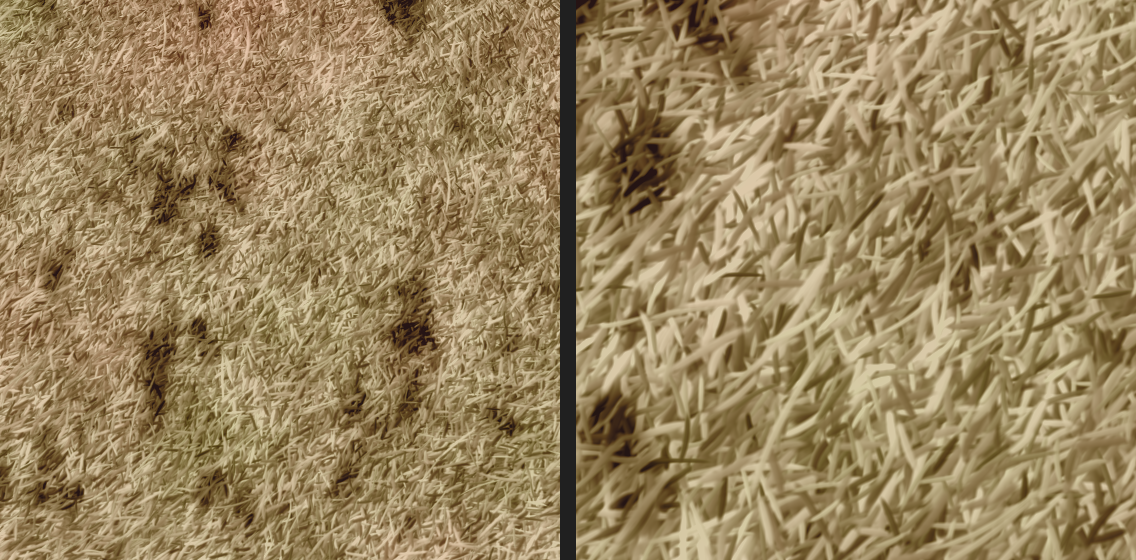
Left: the whole. Right: its middle third, enlarged.
Write a WebGL 2 fragment shader that draws this texture.

```glsl
#version 300 es
precision highp float;
// Dry, trampled grass: many layers of short curved blades are scattered on
// jittered grids along a slowly turning lean, over a darker noisy thatch.
// Each blade carries a tone (looked up in a straw ramp) and a warm/green hue.

uniform vec2 u_resolution;
out vec4 fragColor;

const int SHORT_LAYERS = 13;
const int LONG_LAYERS = 2;

const vec3 STRAW[6] = vec3[6](
  vec3(0.22, 0.14, 0.09), vec3(0.35, 0.24, 0.11), vec3(0.44, 0.35, 0.18),
  vec3(0.54, 0.45, 0.29), vec3(0.64, 0.56, 0.41), vec3(0.75, 0.68, 0.54));

vec3 hash3(vec2 p) {
  vec3 q = fract(p.xyx * vec3(0.1031, 0.1030, 0.0973));
  q += dot(q, q.yxz + 33.33);
  return fract((q.xxy + q.yzz) * q.zyx);
}

float valueNoise(vec2 p) {
  vec2 i = floor(p), f = fract(p);
  f = f * f * (3.0 - 2.0 * f);
  float low = mix(hash3(i).x, hash3(i + vec2(1, 0)).x, f.x);
  float high = mix(hash3(i + vec2(0, 1)).x, hash3(i + vec2(1, 1)).x, f.x);
  return mix(low, high, f.y);
}

float fbm(vec2 p) {
  float sum = 0.0, amp = 0.571;
  for (int i = 0; i < 3; i++) {
    sum += amp * valueNoise(p);
    p = mat2(1.6, 1.2, -1.2, 1.6) * p + 17.3;
    amp *= 0.5;
  }
  return sum;
}

// Tone 0..5 to colour, running slightly past both ends of the ramp
vec3 strawColour(float tone) {
  tone = clamp(tone, -0.6, 5.9);
  int i = int(clamp(floor(tone), 0.0, 4.0));
  return mix(STRAW[i], STRAW[i + 1], tone - float(i));
}

// Coverage of a tapered, bent blade; side runs -1..1 across its width
float blade(vec2 p, float angle, float halfLen, float halfWidth, float bend,
            float pixel, out float side) {
  vec2 dir = vec2(cos(angle), sin(angle));
  float along = dot(p, dir) / halfLen;
  float across = dot(p, vec2(-dir.y, dir.x)) + bend * halfLen * (along * along - 0.4);
  float width = halfWidth * sqrt(max(1.0 - along * along, 0.0));
  side = clamp(across / halfWidth, -1.0, 1.0);
  float soft = 0.5 * halfWidth + 0.5 * pixel;
  float edge = 1.0 - smoothstep(width - soft, width + soft, abs(across));
  return edge * (1.0 - smoothstep(0.6, 1.0, abs(along)));
}

// Lays one grid of blades over surface = (tone, hue)
vec2 addBlades(vec2 surface, vec2 uv, float cell, float seed, float lean,
               float spread, float halfWidth, float density, vec2 toneRange, float pixel) {
  vec2 grid = uv / cell + hash3(vec2(seed, 7.0)).xy * 9.0;
  vec2 base = floor(grid);
  for (int y = -1; y <= 1; y++) {
    for (int x = -1; x <= 1; x++) {
      vec2 id = base + vec2(x, y);
      vec3 place = hash3(id + seed * 37.0 + 11.0);
      vec3 look = hash3(id + seed * 53.0 + 91.0);
      vec3 shape = hash3(id + seed * 71.0 + 43.0);
      if (shape.z > density) continue;
      float angle = lean + spread * (place.z + look.z - 1.0);
      float halfLen = cell * mix(0.4, 0.95, shape.x);
      float side;
      float cover = blade((grid - id - place.xy) * cell, angle, halfLen,
                          halfWidth * mix(0.65, 1.3, look.x),
                          0.3 * (shape.y - 0.5), pixel, side);
      float tone = mix(toneRange.x, toneRange.y, pow(look.y, 0.7)) + 0.6 * side;
      surface = mix(surface, vec2(tone, look.x - 0.5), 0.92 * cover);
    }
  }
  return surface;
}

void main() {
  vec2 uv = gl_FragCoord.xy / u_resolution.y;
  float pixel = 1.0 / u_resolution.y;

  // Growth direction and apparent size change gently up the canvas
  float lean = mix(0.75, 1.1, uv.y) + 0.8 * (fbm(uv * 3.5 + 4.0) - 0.5);
  float size = mix(1.15, 0.8, uv.y);

  // Dark thatch below the blades
  vec2 surface = vec2(0.6 + 4.0 * fbm(uv * 85.0), 0.0);

  for (int i = 0; i < SHORT_LAYERS; i++) {
    float seed = float(i) + 1.0;
    float cell = 0.020 + 0.009 * hash3(vec2(seed, 3.0)).x;
    surface = addBlades(surface, uv / size, cell, seed, lean, 1.15, 0.0022, 1.0,
                        vec2(0.5, 5.9), pixel);
  }
  // Sparse long pale stalks on top
  for (int i = 0; i < LONG_LAYERS; i++) {
    surface = addBlades(surface, uv, 0.065, float(i) + 31.0, lean - 0.1, 0.8, 0.0023,
                        0.4, vec2(3.8, 5.8), pixel);
  }

  // Ragged gaps, tufts and broad patches of light
  vec2 ragged = uv + 0.024 * (vec2(fbm(uv * 38.0), fbm(uv * 38.0 + 60.0)) - 0.5);
  float gap = smoothstep(0.62, 0.82, fbm(ragged * vec2(11.0, 8.0) + 21.0));
  float tufts = 2.3 * (fbm(ragged * vec2(26.0, 20.0) + 9.0) - 0.5);
  float patches = 1.2 * (fbm(uv * 7.0 + 51.0) - 0.5);
  float tone = surface.x + 0.1 + tufts + patches - 2.8 * gap;

  // Rosy straw towards the upper middle, greener growth elsewhere
  float rosy = smoothstep(0.5, 0.0, length((uv - vec2(0.5, 0.95)) * vec2(0.9, 1.3)));
  float hue = 0.5 * surface.y + 1.5 * (fbm(uv * 5.0 + 33.0) - 0.5) + 0.9 * rosy;
  vec3 warm = vec3(0.055, -0.010, 0.014) * max(hue, 0.0);
  vec3 green = vec3(-0.040, 0.008, -0.050) * max(-hue, 0.0);
  vec3 colour = strawColour(tone) + (warm + green) * (1.0 - 0.7 * gap);

  fragColor = vec4(clamp(colour, 0.0, 1.0), 1.0);
}
```
